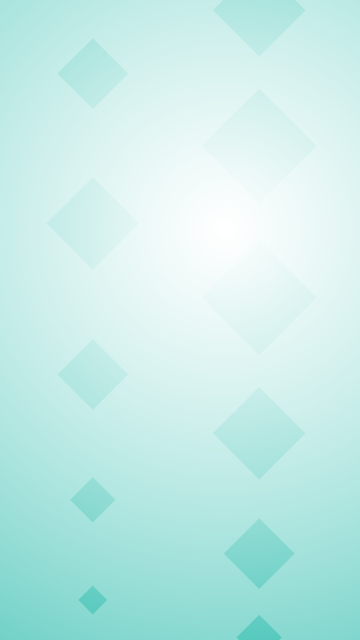
Reproduce this background procedurally as a Shadertoy shader.

```glsl
// A soft white glow fading to teal, crossed by two columns of diamonds.
// One radial depth tints everything; each diamond deepens that same tint,
// so the shapes melt away near the centre of the glow.

// Tint strength grows slightly faster than distance from the glow
float glowDepth(vec2 p) {
    float d = length(p - vec2(0.3516, 0.642));
    return d * (0.522 + 0.324 * d);
}

// Soft-edged coverage of a diamond with the given half width
float diamond(vec2 p, float halfWidth) {
    float edge = (abs(p.x) + abs(p.y) - halfWidth) * 0.7071;
    return clamp(0.5 - edge * iResolution.y, 0.0, 1.0);
}

// Half widths, from the smallest diamond to the largest
const float sizes[5] = float[5](0.0226, 0.0354, 0.0553, 0.0723, 0.0898);

// Row heights of each column, top to bottom
const float leftRows[5] = float[5](0.885, 0.651, 0.415, 0.219, 0.0625);
const float rightRows[6] = float[6](0.984, 0.772, 0.535, 0.323, 0.135, 0.004);

void mainImage(out vec4 fragColor, in vec2 fragCoord) {
    vec2 p = fragCoord / iResolution.y;
    float cover = 0.0;

    // Left column swells at its second row
    for (int i = 0; i < 5; i++) {
        int level = 3 - abs(i - 1);
        cover = max(cover, diamond(p - vec2(0.1450, leftRows[i]), sizes[level]));
    }

    // Right column swells across its second and third rows
    for (int i = 0; i < 6; i++) {
        int level = 4 - max(1 - i, max(i - 2, 0));
        cover = max(cover, diamond(p - vec2(0.4050, rightRows[i]), sizes[level]));
    }

    // Absorb mostly red light to turn white into teal
    float depth = glowDepth(p) * mix(1.0, 1.4, cover);
    vec3 color = 1.0 - vec3(1.0, 0.32, 0.39) * depth;
    fragColor = vec4(clamp(color, 0.0, 1.0), 1.0);
}
```
